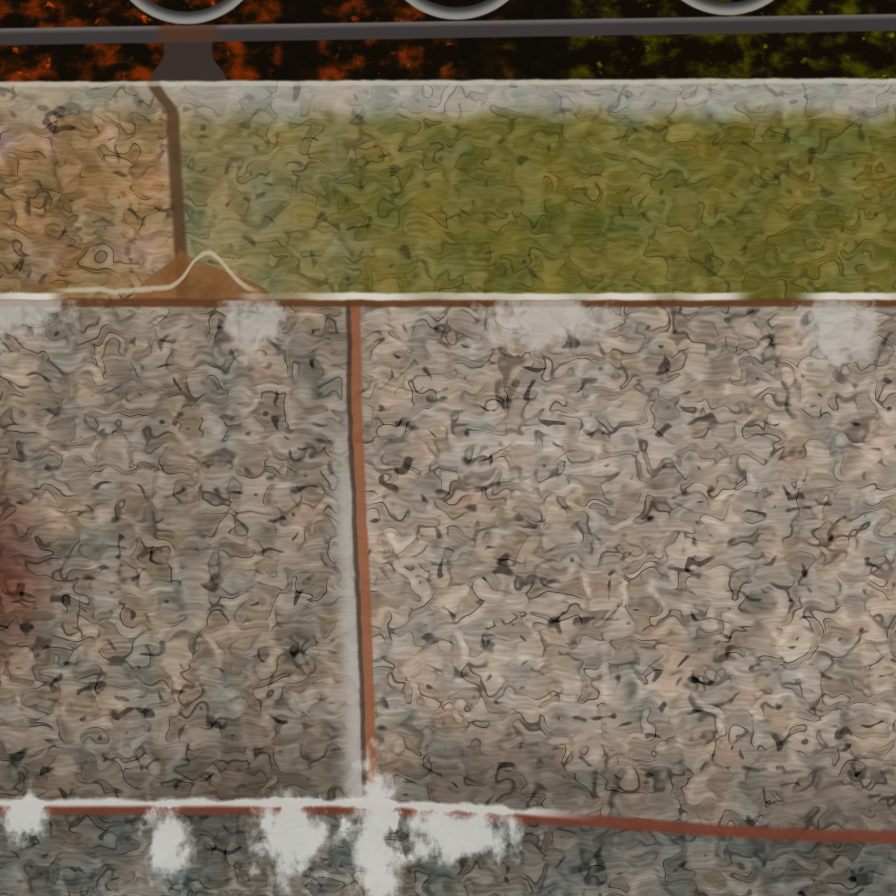
A three.js fragment shader for this texture:

```glsl
varying vec2 vUv;

vec2 randomGradient(vec2 cell) {
  vec3 h = fract(cell.xyx * vec3(0.1031, 0.103, 0.0973));
  h += dot(h, h.yzx + 33.33);
  return 2.0 * fract((h.xx + h.yz) * h.zy) - 1.0;
}

float noise(vec2 p) {
  vec2 i = floor(p), f = fract(p), u = f * f * (3.0 - 2.0 * f), e = vec2(1, 0);
  float a = dot(randomGradient(i), f);
  float b = dot(randomGradient(i + e), f - e);
  float c = dot(randomGradient(i + e.yx), f - e.yx);
  float d = dot(randomGradient(i + 1.0), f - 1.0);
  return mix(mix(a, b, u.x), mix(c, d, u.x), u.y);
}

float fbm(vec2 p) {
  float sum = 0.0, gain = 1.0;
  for (int i = 0; i < 4; i++) {
    sum += gain * noise(p);
    p = p * 2.03 + 17.3;
    gain *= 0.55;
  }
  return sum;
}

float band(float d, float halfWidth, float soft) {
  return 1.0 - smoothstep(halfWidth - soft, halfWidth + soft, abs(d));
}

float edge(float d) { return smoothstep(-0.002, 0.002, d); }

float splash(vec2 p, vec2 centre, vec2 radius) {
  float d = length((p - centre) / radius) + 0.75 * fbm(p * vec2(48, 38));
  return 1.0 - smoothstep(0.45, 1.15, d);
}

// Curled grains with broken dark outlines
vec3 granite(vec2 p, vec3 base, float contrast) {
  vec2 warp = vec2(noise(p * 46.0), noise(p * 46.0 + 31.0));
  float grain = noise(p * vec2(48, 66) + 1.7 * warp);
  float patches = noise(p * vec2(31, 43) + warp + 8.0);
  float outline = band(grain + 0.04, 0.055, 0.055) * smoothstep(-0.2, 0.3, patches);
  float pits = smoothstep(0.2, 0.48, noise(p * vec2(56, 82) - 1.8 * warp + 60.0));
  float streak = noise(p * vec2(75, 280) + 2.0 * warp);
  vec3 col = base + vec3(0.13, 0.055, 0.015) * noise(p * 22.0 + 5.0);
  col += contrast * (0.2 * grain + 0.13 * streak + 0.1 * fbm(p * 9.0));
  return col * (1.0 - contrast * (0.42 * outline + 0.48 * pits));
}

vec3 foliage(vec2 p) {
  float leaves = fbm(p * vec2(32, 42));
  vec3 tint = mix(vec3(0.46, 0.16, 0.025), vec3(0.29, 0.28, 0.025), smoothstep(0.46, 0.7, p.x + 0.06 * leaves));
  vec3 col = mix(vec3(0.065, 0.05, 0.025), tint, smoothstep(-0.2, 0.65, leaves));
  col += tint * smoothstep(0.3, 0.8, fbm(p * 65.0));
  float trunks = band(p.x - 0.335, 0.022, 0.006) + band(p.x + 0.4 * p.y - 0.91, 0.022, 0.006)
               + band(p.x - 0.605, 0.034, 0.008);
  return mix(col, vec3(0.055, 0.045, 0.03), 0.85 * min(trunks, 1.0));
}

vec3 railing(vec3 col, vec2 p) {
  for (int i = 0; i < 3; i++) {
    float d = length(p - vec2(0.208, 1.061) - float(i) * vec2(0.302, 0.005)) - 0.081;
    vec3 metal = mix(vec3(0.22), vec3(0.55, 0.54, 0.52), smoothstep(-0.006, 0.004, d));
    col = mix(col, metal, band(d, 0.007, 0.0015));
  }
  float foot = band(p.x - 0.21, 0.043 - 0.016 * smoothstep(0.91, 0.94, p.y), 0.002);
  col = mix(col, vec3(0.23, 0.19, 0.17), foot * step(p.y, 0.96));
  float d = p.y - 0.959 - 0.016 * p.x;
  vec3 bar = mix(vec3(0.24, 0.22, 0.22), vec3(0.4, 0.38, 0.37), smoothstep(0.002, 0.008, d));
  bar = mix(bar, vec3(0.34, 0.2, 0.14), 0.7 * band(p.x - 0.21, 0.034, 0.008));
  return mix(col, bar, band(d, 0.0095, 0.0015));
}

// Pale lip, mossy face and a warm block
vec3 coping(vec2 p, float seamX) {
  float blot = fbm(p * vec2(13, 16)), right = edge(p.x - seamX);
  vec3 moss = mix(vec3(0.5, 0.46, 0.32), vec3(0.41, 0.385, 0.175), smoothstep(0.2, 0.55, p.x + 0.15 * blot));
  vec3 warm = mix(vec3(0.54, 0.43, 0.29), vec3(0.62, 0.51, 0.45), smoothstep(0.0, 0.6, blot));
  vec3 col = granite(p, mix(warm, moss, right), mix(0.85, 0.62, right));
  float lip = smoothstep(0.855, 0.889, p.y + 0.018 * blot);
  return mix(col, granite(p, vec3(0.61, 0.59, 0.54), 0.5), lip * mix(0.65, 1.0, right));
}

void main() {
  vec2 p = vUv;
  float rough = fbm(p * 32.0);
  float seamX = 0.203 - 0.01 * smoothstep(0.67, 0.88, p.y) - 0.022 * smoothstep(0.87, 0.91, p.y);
  float ledge = p.y - 0.665 - 0.0015 * rough;
  float joint = p.x - mix(0.412, 0.394, smoothstep(0.09, 0.66, p.y)) - 0.002 * rough;
  float base = p.y - 0.098 + 0.032 * smoothstep(0.35, 1.0, p.x) - 0.002 * rough;

  // Lower courses with damp shading
  vec3 stone = mix(vec3(0.525, 0.475, 0.415), vec3(0.6, 0.545, 0.485), edge(joint));
  vec3 col = granite(p, mix(vec3(0.43, 0.415, 0.38), stone, edge(base)), 1.0);
  col *= 1.0 - 0.38 * band(base - 0.015, 0.06, 0.055) * (0.65 + 0.4 * fbm(p * 6.0));
  float rust = 1.0 - smoothstep(0.1, 1.0, length((p - vec2(-0.02, 0.36)) / vec2(0.11, 0.16)));
  col *= 1.0 - rust * vec3(0.28, 0.48, 0.52);

  // Upright joint and pale mineral run
  float run = band(joint + 0.014, 0.012 + 0.007 * rough, 0.012) * (1.0 - smoothstep(0.4, 0.67, p.y));
  col = mix(col, vec3(0.68, 0.66, 0.63), 0.85 * run * edge(base));
  col = mix(col, vec3(0.25, 0.17, 0.12), 0.75 * edge(base) * band(joint + 0.005, 0.003, 0.002));
  col = mix(col, vec3(0.55, 0.33, 0.22), 0.85 * edge(base) * band(joint - 0.003, 0.0055, 0.002));

  // Upper course and its flared mortar seam
  float upper = edge(ledge);
  col = mix(col, coping(p, seamX), upper);
  col = mix(col, vec3(0.32, 0.23, 0.15), 0.85 * upper * band(p.x - seamX, 0.007, 0.003));
  float flare = 0.075 * (1.0 - smoothstep(0.67, 0.725, p.y));
  float flareMask = upper * band(p.x - seamX - 0.3 * flare, flare, 0.003) * step(p.y, 0.722);
  col = mix(col, vec3(0.49, 0.32, 0.18) + 0.08 * rough, 0.8 * flareMask);
  float fringeY = 0.676 + 0.042 * exp(-pow(abs(p.x - 0.232) / 0.028, 2.0)) + 0.004 * rough;
  float fringe = band(p.y - fringeY, 0.003, 0.002) * band(p.x - 0.175, 0.11, 0.015);
  col = mix(col, vec3(0.73, 0.69, 0.61), 0.8 * fringe);

  // Horizontal mortar lines
  col = mix(col, vec3(0.36, 0.22, 0.13), 0.9 * band(ledge + 0.003, 0.0045, 0.002));
  float lime = smoothstep(-0.35, 0.15, noise(p * vec2(11, 3) + 4.0)) * smoothstep(0.09, 0.12, abs(p.x - 0.17));
  col = mix(col, vec3(0.82, 0.8, 0.75), lime * band(ledge - 0.004, 0.004, 0.002));
  col = mix(col, vec3(0.43, 0.23, 0.17), 0.9 * band(base, 0.007, 0.003));
  float crust = band(base - 0.006, 0.004 + 0.003 * rough, 0.003) * (1.0 - smoothstep(0.58, 0.68, p.x));

  // Lime splashes below the joints
  float faint = splash(p, vec2(0.02, 0.655), vec2(0.07, 0.03)) + splash(p, vec2(0.285, 0.638), vec2(0.04))
    + splash(p, vec2(0.61, 0.643), vec2(0.075, 0.036)) + splash(p, vec2(0.935, 0.635), vec2(0.045, 0.055));
  col = mix(col, vec3(0.73, 0.71, 0.68), 0.75 * min(faint, 1.0) * (1.0 - upper));
  float bright = crust + splash(p, vec2(0.03, 0.088), vec2(0.03)) + splash(p, vec2(0.187, 0.058), vec2(0.027, 0.052))
    + splash(p, vec2(0.325, 0.066), vec2(0.047, 0.052)) + splash(p, vec2(0.42, 0.06), vec2(0.03, 0.1))
    + splash(p, vec2(0.51, 0.068), vec2(0.085, 0.032));
  col = mix(col, vec3(0.79, 0.79, 0.77), 0.9 * min(bright, 1.0));

  // Skyline above the wall
  float top = p.y - 0.909 - 0.004 * p.x - 0.0015 * rough;
  col = mix(col, vec3(0.75, 0.74, 0.68), 0.65 * band(top + 0.003, 0.003, 0.002));
  col = mix(col, railing(foliage(p), p), edge(top));
  gl_FragColor = vec4(clamp(col, 0.0, 1.0), 1.0);
}
```
